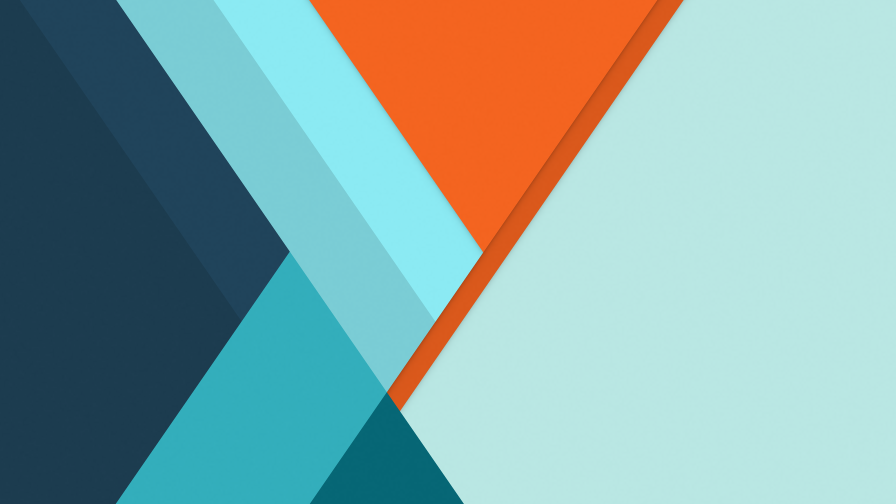
This background is drawn by a Shadertoy shader. Its source:

```glsl
// Geometry, in canvas heights; edge values are where each line meets the top
const float HALF_WIDTH = 0.8889;
const float SLANT = 0.69;
const float FALL_NAVY = 0.0394;
const float FALL_MAIN = 0.2306;
const float FALL_CYAN = 0.4236;
const float FALL_ORANGE = 0.6134;
const float RISE_TEAL = 0.9195;
const float RISE_STRIP = 1.3045;
const float RISE_PALE = 1.3565;

// Shadows and paper grain
const float SHADOW_SIZE = 0.006;
const float CYAN_SHADOW = 0.16;
const float STRIP_SHADOW = 0.20;
const float PALE_SHADOW = 0.14;
const float GRAIN_SCALE = 216.0;
const float GRAIN_AMOUNT = 0.006;

// Colours
const vec3 DARK_NAVY = vec3(0.110, 0.235, 0.310);
const vec3 NAVY = vec3(0.125, 0.265, 0.355);
const vec3 TEAL = vec3(0.200, 0.682, 0.735);
const vec3 DEEP_TEAL = vec3(0.025, 0.402, 0.460);
const vec3 MUTED_CYAN = vec3(0.480, 0.802, 0.835);
const vec3 CYAN = vec3(0.545, 0.917, 0.952);
const vec3 ORANGE = vec3(0.955, 0.392, 0.125);
const vec3 BURNT_ORANGE = vec3(0.855, 0.347, 0.108);
const vec3 PALE = vec3(0.725, 0.904, 0.890);

float hash(vec2 cell) {
    vec3 q = fract(cell.xyx * 0.1031);
    q += dot(q, q.yzx + 33.33);
    return fract((q.x + q.y) * q.z);
}

float valueNoise(vec2 p) {
    vec2 cell = floor(p);
    vec2 f = smoothstep(0.0, 1.0, fract(p));
    float low = mix(hash(cell), hash(cell + vec2(1, 0)), f.x);
    float high = mix(hash(cell + vec2(0, 1)), hash(cell + vec2(1, 1)), f.x);
    return mix(low, high, f.y);
}

// Antialiased step across a slanted edge
float past(float edge, float coord) {
    float halfPixel = 0.6 * length(vec2(1.0, SLANT)) / iResolution.y;
    return smoothstep(-halfPixel, halfPixel, coord - edge);
}

// Brightness factor at a distance from the sheet casting the shadow
float shadow(float dist, float strength) {
    return 1.0 - strength * exp(-max(dist, 0.0) / SHADOW_SIZE);
}

void mainImage(out vec4 fragColor, in vec2 fragCoord) {
    vec2 p = (fragCoord - 0.5 * iResolution.xy) / iResolution.y;
    p += vec2(HALF_WIDTH, 0.5);

    // Each coordinate is constant along one family of diagonals
    float fall = p.x - SLANT * (1.0 - p.y);
    float rise = p.x + SLANT * (1.0 - p.y);

    // Lower-left sheets
    vec3 left = mix(DARK_NAVY, NAVY, past(FALL_NAVY, fall));
    left = mix(left, TEAL, past(RISE_TEAL, rise));
    left = mix(left, DEEP_TEAL, past(RISE_STRIP, rise));

    // Upper bands, then the folded strip and pale sheet
    vec3 cyan = CYAN * shadow(FALL_ORANGE - fall, CYAN_SHADOW);
    vec3 strip = BURNT_ORANGE * shadow(rise - RISE_STRIP, STRIP_SHADOW);
    vec3 pale = PALE * shadow(rise - RISE_PALE, PALE_SHADOW);
    vec3 right = mix(MUTED_CYAN, cyan, past(FALL_CYAN, fall));
    right = mix(right, ORANGE, past(FALL_ORANGE, fall));
    right = mix(right, strip, past(RISE_STRIP, rise));
    right = mix(right, pale, past(RISE_PALE, rise));

    vec3 color = mix(left, right, past(FALL_MAIN, fall));

    // Paper grain
    color += GRAIN_AMOUNT * (valueNoise(p * GRAIN_SCALE) - 0.5);
    fragColor = vec4(color, 1.0);
}
```
